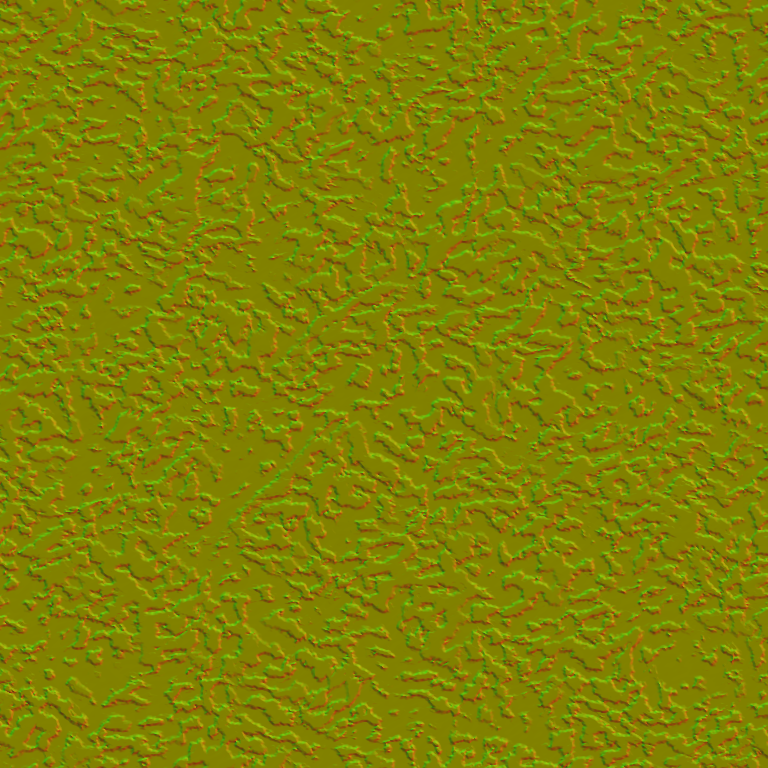
Give the GLSL for this texture map, as a Shadertoy shader.

```glsl
// Embossed olive surface: small crinkled raised islands, rims lit by slope direction.
// A gradient-noise field is cut at one level; each rim is drawn at constant width
// from the distance estimate field / slope, coloured by the way it faces.

const vec3 FLAT_OLIVE = vec3(0.507, 0.507, 0.0);
const vec2 GRAIN_FREQ = vec2(44.0, 56.0);  // grains are slightly wider than tall
const float RIM_WIDTH = 0.0024;
const float RIM_TILT = 0.235;
const float MIN_SLOPE = 12.0;
const mat2 OCTAVE_TURN = mat2(0.8, 0.6, -0.6, 0.8);

float hash(vec2 cell) {
    vec3 h = fract(cell.xyx * vec3(0.1031, 0.1030, 0.0973));
    h += dot(h, h.yzx + 33.33);
    return fract((h.x + h.y) * h.z);
}

// Dot product of a random unit vector at the lattice point with the offset
float cornerSlope(vec2 cell, vec2 offset) {
    float angle = 6.2832 * hash(cell);
    return dot(vec2(cos(angle), sin(angle)), offset);
}

float gradientNoise(vec2 p) {
    vec2 i = floor(p), f = p - i;
    vec2 u = f * f * f * (f * (f * 6.0 - 15.0) + 10.0);
    vec2 r = vec2(1.0, 0.0);
    float low = mix(cornerSlope(i, f), cornerSlope(i + r.xy, f - r.xy), u.x);
    float high = mix(cornerSlope(i + r.yx, f - r.yx), cornerSlope(i + r.xx, f - r.xx), u.x);
    return mix(low, high, u.y);
}

// Every octave is turned so that lattice directions do not line up
float fractalNoise(vec2 p, float gain) {
    float sum = 0.0, weight = 1.0;
    for (int octave = 0; octave < 3; octave++) {
        p = OCTAVE_TURN * p;
        sum += weight * gradientNoise(p);
        p = p * 2.1 + vec2(17.3, 41.7);
        weight *= gain;
    }
    return sum;
}

// Positive inside the islands; broad noise opens bare patches
float islandField(vec2 p) {
    vec2 bend = vec2(gradientNoise(p * 9.0 + 3.4), gradientNoise(p * 9.0 + 31.7));
    float grain = fractalNoise((p + 0.018 * bend) * GRAIN_FREQ + 60.5, 0.36);
    float broad = fractalNoise(p * 8.0 + 12.3, 0.6);
    return grain + 0.5 * broad - 0.06;
}

vec2 slopeOfField(vec2 p, float e) {
    vec2 s = vec2(e, 0.0);
    return vec2(islandField(p + s.xy) - islandField(p - s.xy),
                islandField(p + s.yx) - islandField(p - s.yx)) / (2.0 * e);
}

void mainImage(out vec4 fragColor, in vec2 fragCoord) {
    vec2 p = fragCoord / iResolution.y;

    // Rim profile and the direction it faces
    vec2 slope = slopeOfField(p, 0.0009);
    float steepness = max(length(slope), MIN_SLOPE);
    float rimDistance = islandField(p) / steepness;
    float rim = exp(-pow(abs(rimDistance) / RIM_WIDTH, 2.0));
    vec2 facing = -slope / steepness;

    // Uneven strength: fading stretches and small beads along the rims
    float fade = smoothstep(-0.5, 0.0, gradientNoise(p * 24.0 + 83.1));
    float beads = 1.0 + 0.7 * gradientNoise(p * 230.0 + 7.9);
    rim *= mix(0.5, 1.0, fade) * beads;

    // Faint scratches on the level ground
    vec2 scratchCoord = vec2(p.x + p.y, p.y - 0.6 * p.x) * vec2(45.0, 130.0);
    float scratch = 0.009 * gradientNoise(scratchCoord);

    vec3 color = FLAT_OLIVE;
    color.rg += RIM_TILT * rim * facing + scratch * vec2(0.6, 1.0);
    color.b += 0.05 * rim;
    fragColor = vec4(clamp(color, 0.0, 1.0), 1.0);
}
```
